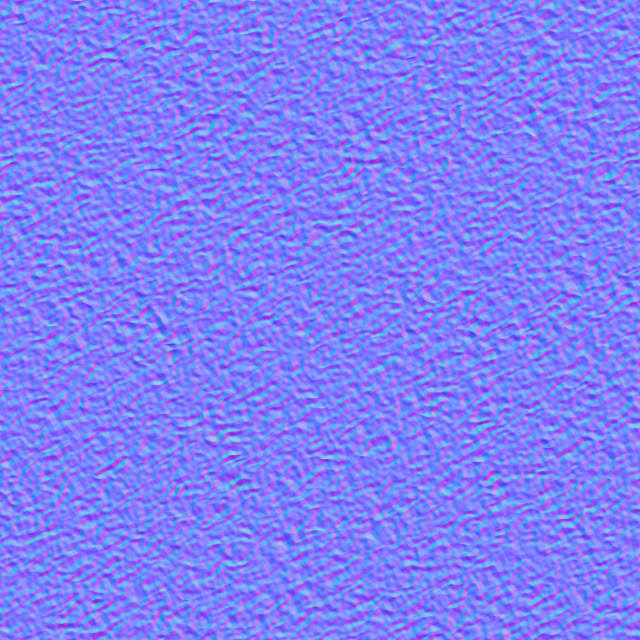
A WebGL 2 fragment shader for this texture map:

```glsl
#version 300 es
precision highp float;

// Tangent-space normal map of finely wrinkled leather or plaster.
// Gradient noise in slanted layers (sharp creases, crinkles, round grain) forms
// a height field; its slopes become the red, green and blue of the normal.

uniform vec2 u_resolution;
out vec4 fragColor;

const float GRAIN_ANGLE = 0.54;              // direction of the wrinkles, radians
const vec2 CREASE_FREQ = vec2(30.0, 55.0);   // cells per canvas: along, across
const vec2 CRINKLE_FREQ = vec2(50.0, 92.0);
const vec2 GRAIN_FREQ = vec2(100.0);
const float CREASE_SLOPE = 0.27;             // steepness of each layer
const float CRINKLE_SLOPE = 0.24;
const float GRAIN_SLOPE = 0.18;
const float CREASE_ROUNDING = 0.05;          // softness of the crease tops
const float PATCH_FREQ = 9.0;                // calm and rough patches
const float PATCH_CONTRAST = 0.6;
const float WARP_FREQ = 38.0;                // bends the creases into hooks
const float WARP_AMOUNT = 0.008;
const float RELIEF = 1.14;                   // overall contrast
const float SAMPLE_STEP = 0.0009;            // half width of the slope filter

// Random unit vector for a lattice point.
vec2 latticeGradient(vec2 cell) {
    float random = fract(sin(dot(cell, vec2(127.1, 311.7))) * 43758.5453);
    float angle = 6.2831853 * random;
    return vec2(cos(angle), sin(angle));
}

// Gradient noise with quintic blending, centred on zero.
float gradientNoise(vec2 p) {
    vec2 cell = floor(p);
    vec2 f = p - cell;
    vec2 blend = f * f * f * (f * (f * 6.0 - 15.0) + 10.0);
    vec2 right = vec2(1.0, 0.0);
    vec2 up = vec2(0.0, 1.0);
    float a = dot(latticeGradient(cell), f);
    float b = dot(latticeGradient(cell + right), f - right);
    float c = dot(latticeGradient(cell + up), f - up);
    float d = dot(latticeGradient(cell + 1.0), f - 1.0);
    return mix(mix(a, b, blend.x), mix(c, d, blend.x), blend.y);
}

// One noise layer whose steepness does not depend on its frequency.
float layer(vec2 p, vec2 freq, float slope, float seed) {
    return slope * gradientNoise(p * freq + seed) / freq.y;
}

// Ridged layer: thin crests along the zero lines of the noise.
float creases(vec2 p) {
    float n = gradientNoise(p * CREASE_FREQ + 53.8);
    float valley = sqrt(n * n + CREASE_ROUNDING * CREASE_ROUNDING);
    float strength = 1.0 + PATCH_CONTRAST * gradientNoise(p * PATCH_FREQ + 29.5);
    return -CREASE_SLOPE * strength * valley / CREASE_FREQ.y;
}

// Height of the surface; x runs along the wrinkles, y across them.
float surfaceHeight(vec2 p) {
    vec2 warp = vec2(gradientNoise(p * WARP_FREQ + 71.3),
                     gradientNoise(p * WARP_FREQ + 138.7));
    vec2 bent = p + WARP_AMOUNT * warp;
    return creases(bent)
         + layer(bent, CRINKLE_FREQ, CRINKLE_SLOPE, 203.6)
         + layer(p, GRAIN_FREQ, GRAIN_SLOPE, 311.2);
}

void main() {
    vec2 uv = gl_FragCoord.xy / min(u_resolution.x, u_resolution.y);

    // Frame aligned with the wrinkles.
    vec2 along = vec2(cos(GRAIN_ANGLE), sin(GRAIN_ANGLE));
    vec2 across = vec2(-along.y, along.x);
    vec2 p = vec2(dot(uv, along), dot(uv, across));

    // Central differences in that frame.
    vec2 dx = vec2(SAMPLE_STEP, 0.0);
    vec2 dy = dx.yx;
    vec2 slope = vec2(surfaceHeight(p - dx) - surfaceHeight(p + dx),
                      surfaceHeight(p - dy) - surfaceHeight(p + dy));
    slope *= RELIEF / (2.0 * SAMPLE_STEP);

    // Back to canvas axes, then encode the unit normal as a colour.
    vec3 normal = normalize(vec3(slope.x * along + slope.y * across, 1.0));
    fragColor = vec4(normal * 0.5 + 0.5, 1.0);
}
```
